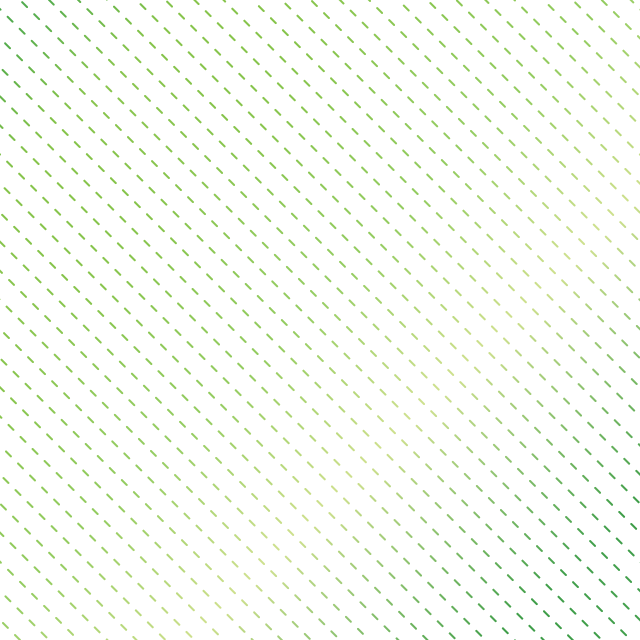
Write a WebGL 1 fragment shader that draws this pattern.

```glsl
precision highp float;
// Diagonal rows of short round-capped dashes on white.
// A grid turned 45 degrees repeats one capsule distance function, and a
// diagonal gradient inks it: green, leaf green, pale lime, deep green.

uniform vec2 u_resolution;

#define DASHES_PER_UNIT 26.60     // repeats per unit of x + y
#define ROWS_PER_UNIT 22.0        // repeats per unit of x - y
#define GRID_PHASE vec2(0.218, 0.687)
#define DASH_LENGTH 0.0138        // including the caps
#define DASH_WIDTH 0.0032
#define CORNER_GREEN vec3(0.30, 0.66, 0.30)
#define LEAF_GREEN vec3(0.53, 0.77, 0.30)
#define SOFT_GREEN vec3(0.58, 0.80, 0.38)
#define PALE_LIME vec3(0.81, 0.88, 0.56)
#define DEEP_GREEN vec3(0.25, 0.62, 0.29)

// Distance to a capsule lying along the x axis.
float capsuleDistance(vec2 p, float fullLength, float width) {
  float halfCore = 0.5 * (fullLength - width);
  p.x -= clamp(p.x, -halfCore, halfCore);
  return length(p) - 0.5 * width;
}

// Ink colour from the first corner (t = 0) to the opposite one (t = 1).
vec3 inkColour(float t) {
  vec3 ink = mix(CORNER_GREEN, LEAF_GREEN, smoothstep(0.0, 0.16, t));
  ink = mix(ink, SOFT_GREEN, smoothstep(0.25, 0.50, t));
  ink = mix(ink, PALE_LIME, clamp((t - 0.48) / 0.17, 0.0, 1.0));
  return mix(ink, DEEP_GREEN, clamp((t - 0.65) / 0.24, 0.0, 1.0));
}

void main() {
  float canvasSize = min(u_resolution.x, u_resolution.y);
  vec2 p = gl_FragCoord.xy / canvasSize;
  p.y = u_resolution.y / canvasSize - p.y;   // measure downward from the top

  // Diagonal axes: x runs along the dashes, y across the rows.
  vec2 diagonal = vec2(p.x + p.y, p.x - p.y);
  vec2 repeats = vec2(DASHES_PER_UNIT, ROWS_PER_UNIT);
  vec2 cell = fract(diagonal * repeats - GRID_PHASE + 0.5) - 0.5;
  vec2 local = cell / repeats * sqrt(0.5);   // back to canvas lengths

  // Edge coverage over one pixel.
  float d = capsuleDistance(local, DASH_LENGTH, DASH_WIDTH);
  float coverage = clamp(0.5 - d * canvasSize, 0.0, 1.0);

  vec3 colour = mix(vec3(1.0), inkColour(0.5 * diagonal.x), coverage);
  gl_FragColor = vec4(colour, 1.0);
}
```
